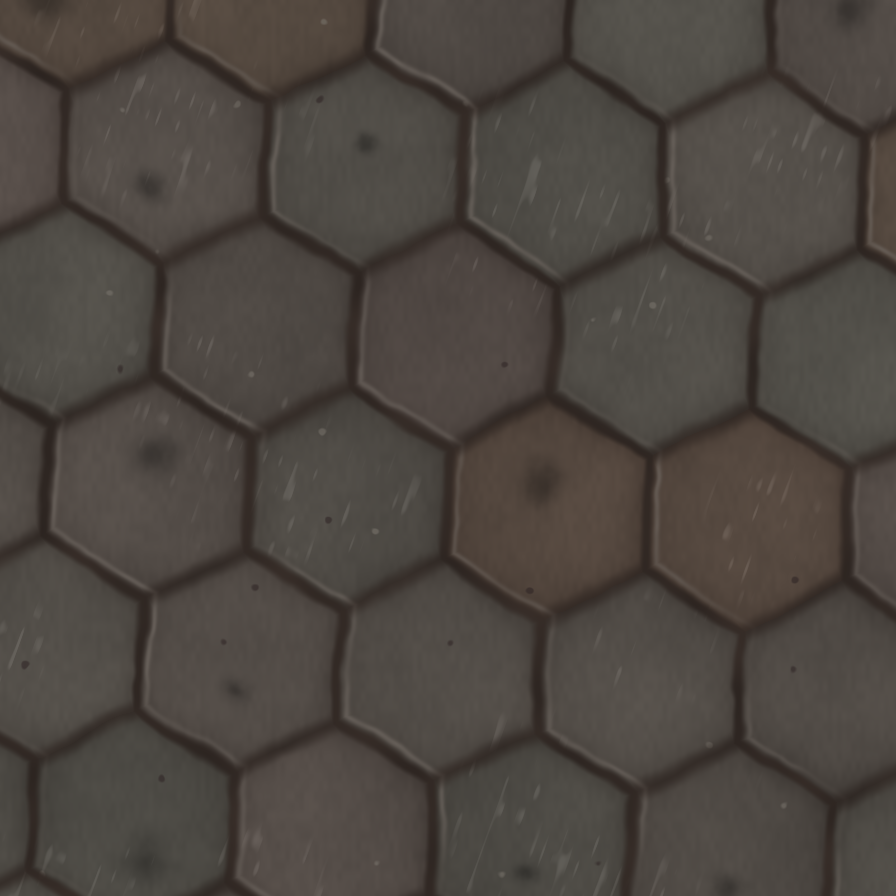
A Shadertoy shader for this texture:

```glsl
// Worn hexagonal paving, about four and a half tiles across and five rows down, slightly tilted.
// A skewed lattice is mapped to regular hexagons; edge distances give grooves, shadows and lit rims,
// while hashes per tile and value noise give tint, mottling, smudges, chips and scratches.

float hash(vec2 p) {
    vec3 q = fract((p.xyx + 17.3) * vec3(0.1031, 0.1030, 0.0973));
    q += dot(q, q.yzx + 33.33);
    return fract((q.x + q.y) * q.z);
}

float noise(vec2 p) {
    vec2 i = floor(p), f = fract(p);
    f = f * f * (3.0 - 2.0 * f);
    return mix(mix(hash(i), hash(i + vec2(1, 0)), f.x),
               mix(hash(i + vec2(0, 1)), hash(i + vec2(1, 1)), f.x), f.y);
}

float fbm(vec2 p) {
    float sum = 0.0, amp = 0.5;
    for (int i = 0; i < 4; i++) {
        sum += amp * noise(p);
        p = p * 2.03 + 7.1;
        amp *= 0.5;
    }
    return sum / 0.9375;
}

// Centre of the nearest regular hexagon, neighbours one unit apart
vec2 hexCentre(vec2 p) {
    vec2 s = vec2(1.0, 1.7320508);
    vec2 a = floor(p / s + 0.5) * s;
    vec2 b = (floor(p / s) + 0.5) * s;
    return distance(p, a) < distance(p, b) ? a : b;
}

float bump(float x, float centre, float width) {
    float t = (x - centre) / width;
    return exp(-t * t);
}

void mainImage(out vec4 fragColor, in vec2 fragCoord) {
    vec2 uv = fragCoord / iResolution.xy;

    // Skewed lattice to regular hexagons, with slightly uneven edges
    mat2 lattice = mat2(0.2227, -0.0124, -0.1022, 0.193);
    vec2 p = mat2(1.0, 0.0, -0.5, 0.8660254) * inverse(lattice) * (uv - vec2(0.406, 0.818));
    p += 0.035 * (vec2(noise(uv * 16.0), noise(uv * 16.0 + 40.0)) - 0.5);
    p += 0.012 * (vec2(noise(uv * 60.0), noise(uv * 60.0 + 90.0)) - 0.5);
    vec2 centre = hexCentre(p);
    vec2 local = p - centre;
    vec2 id = floor(centre * vec2(2.0, 1.1547005) + 0.5);

    // Signed position along the three edge normals, and distance to each edge pair
    vec3 along = vec3(local.x, dot(local, vec2(0.5, 0.8660254)), dot(local, vec2(-0.5, 0.8660254)));
    vec3 edge = 0.5 - abs(along);
    float rounded = -log(dot(exp(-40.0 * edge), vec3(1))) / 40.0;

    // Tile tint, from brownish to grey, with a rare warm one
    vec3 col = mix(vec3(0.325, 0.291, 0.273), vec3(0.317, 0.308, 0.284), hash(id));
    col *= 0.96 + 0.08 * hash(id + 31.0);
    col *= mix(vec3(1), vec3(1.05, 0.97, 0.91), step(0.9, hash(id + 57.0)));

    // Mottling and fine grain
    col *= 0.90 + 0.20 * fbm(uv * 9.0);
    col *= 0.97 + 0.06 * noise(uv * vec2(190.0, 90.0));

    // Dark smudge on some tiles
    vec2 spot = 0.4 * (vec2(hash(id + 71.0), hash(id + 83.0)) - 0.5);
    float spotSize = 0.05 + 0.07 * hash(id + 97.0);
    float smudge = bump(length(local - spot) + 0.08 * (fbm(uv * 40.0) - 0.5), 0.0, spotSize);
    col *= 1.0 - 0.3 * smudge * step(0.62, hash(id + 11.0));

    // Small pale chips and dark pits, one per chosen grid cell
    vec2 cell = floor(uv * 13.0);
    vec2 chipPos = 0.2 + 0.6 * vec2(hash(cell + 3.0), hash(cell + 19.0));
    float chip = length(fract(uv * 13.0) - chipPos) + 0.05 * (noise(uv * 150.0) - 0.5);
    chip = (1.0 - smoothstep(0.02, 0.065, chip)) * step(0.82, hash(cell + 43.0));
    col = mix(col, hash(cell + 61.0) < 0.65 ? vec3(0.47, 0.45, 0.42) : vec3(0.19, 0.15, 0.15), 0.6 * chip);

    // Faint slanted scratches in patches
    vec2 streak = mat2(0.94, 0.34, -0.34, 0.94) * uv;
    float scratch = smoothstep(0.78, 0.98, noise(streak * vec2(170.0, 32.0)));
    col += 0.07 * scratch * smoothstep(0.55, 0.75, noise(uv * 7.0 + 23.0));

    // Soft darkening toward the edges
    col *= 1.0 - vec3(0.26, 0.29, 0.30) * exp(-max(rounded, 0.0) * 17.0);

    // Lit rims on the left and lower left sides, worn unevenly
    float rim = min(0.5 + along.x, 0.5 + along.y);
    float wear = smoothstep(0.25, 0.85, noise(uv * 11.0 + 5.0)) * (0.6 + 0.4 * noise(uv * 70.0));
    col = mix(col, vec3(0.44, 0.41, 0.385), (0.12 + 0.6 * wear) * bump(rim, 0.052, 0.015));

    // Crisp grooves on two edge directions, a blurred shadow on the third
    float width = 0.032 + 0.026 * noise(uv * 13.0 + 60.0);
    float crisp = 1.0 - smoothstep(0.006, width, min(edge.x, edge.y));
    float blurred = 0.62 * (1.0 - smoothstep(0.0, 0.075, edge.z));
    float corner = 0.7 * (1.0 - smoothstep(-0.015, 0.03, rounded));
    float groove = max(max(0.92 * crisp, blurred), corner);
    vec3 grooveCol = mix(vec3(0.165, 0.135, 0.12), vec3(0.215, 0.175, 0.155), noise(uv * 22.0));
    col = mix(col, grooveCol, groove);

    fragColor = vec4(col, 1.0);
}
```
